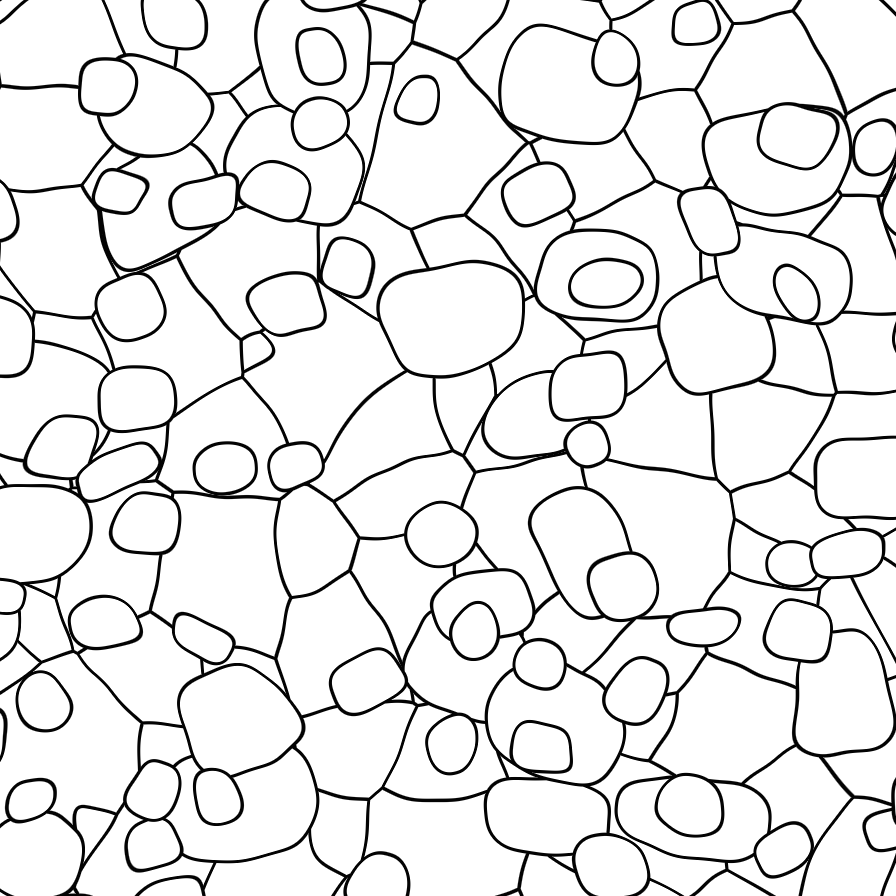
Give the GLSL for this pattern, as a Shadertoy shader.

```glsl
const vec3 PAPER = vec3(1.0);
const vec3 INK = vec3(0.01);
const float HALF_LINE = 0.00178;

vec4 hash4(vec2 cell, float seed) {
    vec4 q = fract(vec4(cell.xyx, cell.y + seed) * vec4(0.1031, 0.1030, 0.0973, 0.1099) + seed * 0.137);
    q += dot(q, q.wzxy + 33.33);
    return fract((q.xxyz + q.yzzw) * q.zywx);
}

// Layered sines: broad bends plus the tremor of a hand-held pen
vec2 wobble(vec2 p) {
    vec2 bend = sin(p.yx * vec2(17.0, 14.0) + 1.7 * sin(p * 7.0) + vec2(0.6, 2.1));
    vec2 tremor = sin(p.yx * vec2(83.0, 91.0) + 2.0 * sin(p * 39.0));
    return p + 0.008 * bend + 0.0011 * tremor;
}

float stroke(float dist, float pixel) {
    return clamp((HALF_LINE - abs(dist)) / pixel + 0.5, 0.0, 1.0);
}

// Approximate signed distance: implicit value over its gradient
float superellipse(vec2 p, vec2 radii, float power) {
    vec2 q = abs(p) / radii + 1e-4;
    vec2 s = pow(q, vec2(power));
    float f = pow(s.x + s.y, 1.0 / power);
    vec2 gradient = pow(q / f, vec2(power - 1.0)) / radii;
    return (f - 1.0) / length(gradient);
}

// Offset from p to the seed of a cell (xy) and the weight of that seed (z)
vec3 weightedSeed(vec2 p, vec2 cell, float seed) {
    vec4 h = hash4(cell, seed);
    return vec3(cell + 0.08 + 0.84 * h.xy - p, 0.5 * h.z * h.z);
}

// Distance to the borders of weighted cellular noise, whose walls are arcs
float cellBorder(vec2 p, float count, float seed) {
    p *= count;
    vec2 home = floor(p), nearestCell = home, nearestDir = vec2(0.0);
    float nearest = 1e3, border = 1e3;
    for (int y = -2; y <= 2; y++)
    for (int x = -2; x <= 2; x++) {
        vec2 cell = home + vec2(x, y);
        vec3 s = weightedSeed(p, cell, seed);
        float len = length(s.xy);
        if (len - s.z < nearest) {
            nearest = len - s.z;
            nearestCell = cell;
            nearestDir = s.xy / max(len, 1e-4);
        }
    }
    for (int y = -2; y <= 2; y++)
    for (int x = -2; x <= 2; x++) {
        vec2 cell = home + vec2(x, y);
        if (cell == nearestCell) continue;
        vec3 s = weightedSeed(p, cell, seed);
        float len = length(s.xy);
        vec2 dir = s.xy / max(len, 1e-4);
        border = min(border, (len - s.z - nearest) / max(length(dir - nearestDir), 1e-3));
    }
    return border / count;
}

// Scatters rounded stones; each hides the ink beneath it and adds its outline
float layStones(float ink, vec2 p, float count, float density, vec2 size, float seed, float pixel) {
    vec2 home = floor(p * count);
    for (int y = -2; y <= 2; y++)
    for (int x = -2; x <= 2; x++) {
        vec2 cell = home + vec2(x, y);
        vec4 place = hash4(cell, seed);
        vec4 form = hash4(cell, seed + 5.3);
        if (place.z > density + 0.3 * (0.5 - (cell.y + 0.5) / count)) continue;

        vec2 q = p - (cell + 0.1 + 0.8 * place.xy) / count;
        float angle = 0.9 * (place.w - 0.5);
        float c = cos(angle), s = sin(angle);
        q = mat2(c, -s, s, c) * q;

        vec2 radii = size * mix(vec2(0.7), vec2(1.35), form.xy);
        q.x *= 1.0 + 0.3 * (form.z - 0.5) * clamp(q.y / radii.y, -1.5, 1.5);
        float dist = superellipse(q, radii, mix(2.0, 3.4, form.w));
        float outside = clamp(dist / pixel + 0.5, 0.0, 1.0);
        ink = max(ink * outside, stroke(dist, pixel));
    }
    return ink;
}

void mainImage(out vec4 fragColor, in vec2 fragCoord) {
    float pixel = 1.0 / iResolution.y;
    vec2 p = wobble(fragCoord * pixel);

    // Back to front: wall network, large stones, pebbles
    float ink = stroke(cellBorder(p, 9.0, 3.0), pixel);
    ink = layStones(ink, p, 7.0, 0.5, vec2(0.068, 0.054), 11.0, pixel);
    ink = layStones(ink, p, 11.0, 0.4, vec2(0.032, 0.029), 23.0, pixel);

    fragColor = vec4(mix(PAPER, INK, ink), 1.0);
}
```
